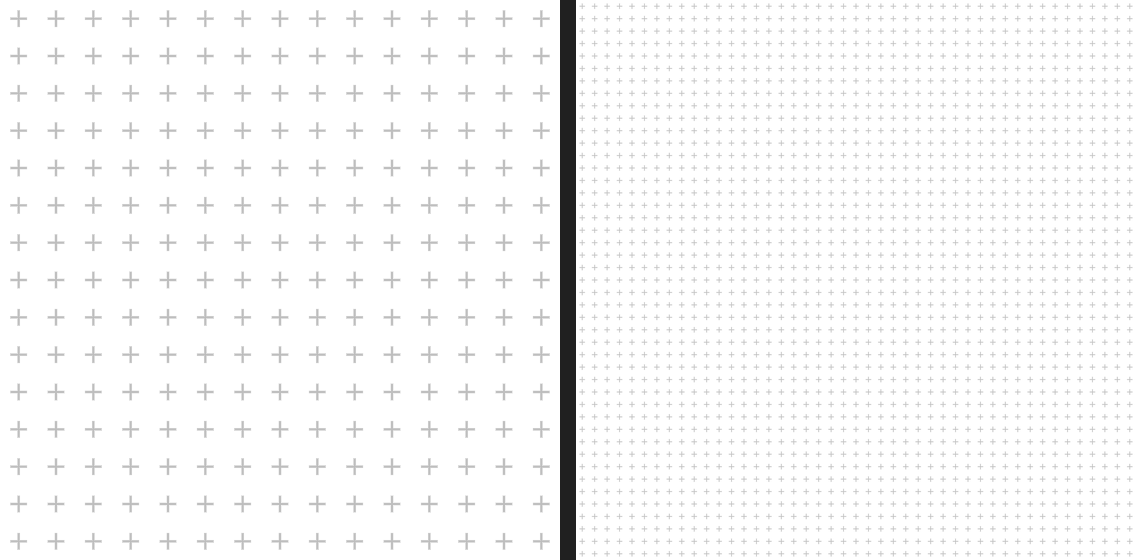
Left, the tile; right, the same tile 3 across and 3 down.
A three.js fragment shader for this pattern:

```glsl
// Draws a regular grid of thin grey plus signs on white, one centred in each cell.
// Each plus is the union of two box distances in a cell repeated with fract.
// A whole number of cells across and up makes the square tile without a seam.

varying vec2 vUv;

const float CELLS = 15.0;            // repeats across and up
const float ARM_LENGTH = 0.222;      // centre to arm tip, in cells
const float ARM_HALF_WIDTH = 0.031;  // half the stroke width, in cells
const float EDGE_SOFTNESS = 0.022;   // half the edge blend, in cells
const vec3 PAPER_COLOR = vec3(1.0);
const vec3 PLUS_COLOR = vec3(0.74);

// Signed distance to a box centred on the origin
float boxDistance(vec2 point, vec2 halfSize) {
  vec2 offset = abs(point) - halfSize;
  return length(max(offset, 0.0)) + min(max(offset.x, offset.y), 0.0);
}

// Signed distance to a plus made of two crossed bars
float plusDistance(vec2 point) {
  vec2 bar = vec2(ARM_LENGTH, ARM_HALF_WIDTH);
  return min(boxDistance(point, bar), boxDistance(point, bar.yx));
}

void main() {
  // Cell coordinates with the origin at the cell centre
  vec2 cellPoint = fract(vUv * CELLS) - 0.5;

  // Soft-edged ink over paper
  float ink = 1.0 - smoothstep(-EDGE_SOFTNESS, EDGE_SOFTNESS, plusDistance(cellPoint));
  gl_FragColor = vec4(mix(PAPER_COLOR, PLUS_COLOR, ink), 1.0);
}
```
